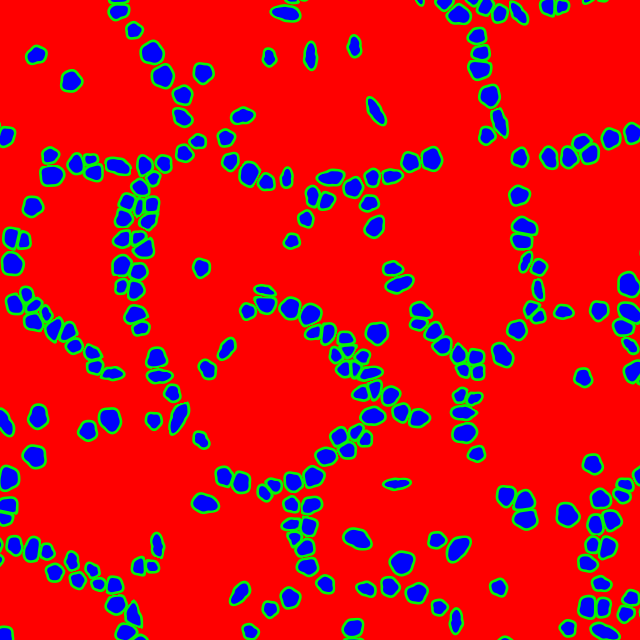
Give the GLSL for this pattern, as a WebGL 2 fragment shader.

```glsl
#version 300 es
precision highp float;
// Blue cells with green rims, strung in broken chains around open red voids.
// Jittered grid sites near the walls of a coarse cellular noise are kept and
// pulled to those walls; each becomes a wobbly ellipse cut by its neighbours.

#define GRID 30.0      // site spacing: sites per canvas side
#define VOID_SIZE 7.5  // mean void width, in sites
#define JITTER 0.65    // scatter of sites inside their grid squares
#define BAND 0.56      // mean half width of the chains
#define PULL 0.45      // how far sites move toward the wall
#define FILL 0.91      // share of chain sites kept
#define STRAY 0.03     // share of sites kept inside the voids
#define RIM 0.125      // rim width
#define SEAM 0.04      // overlap of touching rims
#define ROUNDING 0.16  // softness of the cut corners

uniform vec2 u_resolution;
out vec4 fragColor;

const vec3 RED = vec3(1.0, 0.0, 0.0);
const vec3 GREEN = vec3(0.03, 0.96, 0.02);
const vec3 BLUE = vec3(0.0, 0.01, 0.99);

vec3 hash3(vec2 p) {
  vec3 q = fract(p.xyx * vec3(0.1031, 0.1030, 0.0973));
  q += dot(q, q.yxz + 33.33);
  return fract((q.xxy + q.yzz) * q.zyx);
}

float smoothMax(float a, float b, float k) {
  float h = max(k - abs(a - b), 0.0) / k;
  return max(a, b) + 0.25 * k * h * h;
}

// Vector from p to the wall between the two nearest voids
vec2 toWall(vec2 p) {
  vec2 q = p / VOID_SIZE;
  q += 0.12 * sin(q.yx * 3.1 + vec2(1.0, 4.0));
  vec2 base = floor(q), first = vec2(0.0), second = vec2(0.0);
  float d1 = 1e3, d2 = 1e3;
  for (int j = -1; j <= 1; j++)
    for (int i = -1; i <= 1; i++) {
      vec2 id = base + vec2(i, j);
      vec2 center = id + hash3(id + 17.0).xy;
      float d = distance(q, center);
      if (d < d1) {
        d2 = d1; second = first;
        d1 = d; first = center;
      } else if (d < d2) {
        d2 = d; second = center;
      }
    }
  vec2 normal = normalize(second - first);
  return normal * dot(0.5 * (first + second) - q, normal) * VOID_SIZE;
}

// Chain half width: layered sines thin it, with a few wide clusters
float bandWidth(vec2 p) {
  float s = 0.5 * sin(p.x * 0.43 + 1.7 * sin(p.y * 0.21))
          + 0.5 * sin(p.y * 0.37 - 1.3 * sin(p.x * 0.27) + 2.0);
  return BAND + 0.28 * s + 0.9 * smoothstep(0.7, 1.0, s);
}

// Site of one grid square: position, and 1 if kept
vec3 cellSite(vec2 id) {
  vec3 h = hash3(id);
  vec2 p = id + 0.5 + JITTER * (h.xy - 0.5);
  vec2 wall = toWall(p);
  bool inChain = length(wall) < bandWidth(p);
  bool kept = h.z < (inChain ? FILL : STRAY);
  return vec3(inChain ? p + PULL * wall : p, kept ? 1.0 : 0.0);
}

// Approximate distance to a wobbly ellipse around the origin
float blobDistance(vec2 p, vec2 id) {
  vec3 h = hash3(id + 71.0);
  float angle = 6.2832 * h.x;
  float c = cos(angle), s = sin(angle);
  float aspect = 1.0 + 0.3 * h.y + 1.1 * pow(h.y, 7.0);
  vec2 radii = mix(0.41, 0.62, h.z) * vec2(sqrt(aspect), inversesqrt(aspect));
  vec2 q = mat2(c, -s, s, c) * p + 1e-4;
  float turn = atan(q.y, q.x);
  float wobble = 1.0 + 0.05 * sin(3.0 * turn + 40.0 * h.z)
                     + 0.035 * sin(5.0 * turn + 60.0 * h.y);
  float k = length(q / radii);
  return (k - wobble) * k / length(q / (radii * radii));
}

void main() {
  float side = min(u_resolution.x, u_resolution.y);
  vec2 p = gl_FragCoord.xy / side * GRID;
  float pixel = GRID / side;

  // Gather nearby sites and find the closest
  vec3 sites[25];
  vec2 nearestId = vec2(0.0);
  int nearest = -1;
  float best = 1e3;
  for (int n = 0; n < 25; n++) {
    vec2 id = floor(p) + vec2(n % 5 - 2, n / 5 - 2);
    sites[n] = cellSite(id);
    float d = distance(p, sites[n].xy);
    if (sites[n].z > 0.5 && d < best) { best = d; nearest = n; nearestId = id; }
  }

  // Cut the closest blob along the lines halfway to its neighbours
  vec3 color = RED;
  if (nearest >= 0) {
    vec2 center = sites[nearest].xy;
    float d = blobDistance(p - center, nearestId);
    for (int n = 0; n < 25; n++) {
      if (n == nearest || sites[n].z < 0.5) continue;
      vec2 other = sites[n].xy;
      float cut = dot(p - 0.5 * (center + other), normalize(other - center));
      d = smoothMax(d, cut - SEAM, ROUNDING);
    }
    color = mix(color, GREEN, clamp(0.5 - d / pixel, 0.0, 1.0));
    color = mix(color, BLUE, clamp(0.5 - (d + RIM) / pixel, 0.0, 1.0));
  }
  fragColor = vec4(color, 1.0);
}
```
